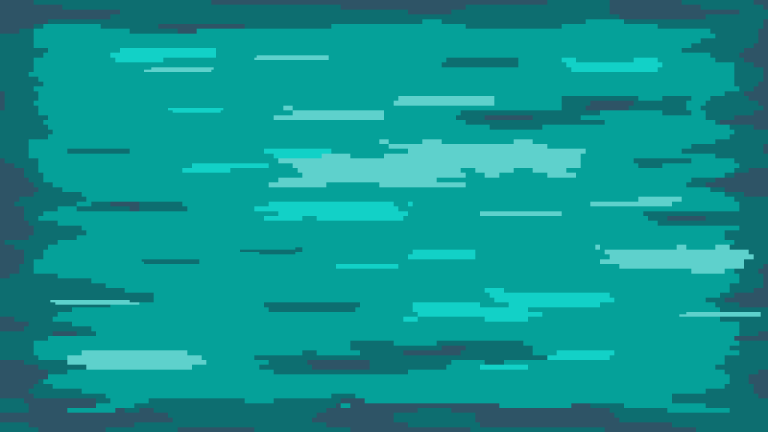
Write a Shadertoy shader that draws this texture.

```glsl
// Blocky teal water: ragged horizontal streaks inside a dark, frayed rim.

const vec3 BASE   = vec3(0.02, 0.63, 0.60);
const vec3 DEEP   = vec3(0.05, 0.43, 0.44);
const vec3 PALE   = vec3(0.37, 0.82, 0.80);
const vec3 SLATE  = vec3(0.18, 0.33, 0.40);
const vec3 BRIGHT = vec3(0.07, 0.82, 0.78);

const float ROWS = 90.0;          // blocks per canvas height
const int STREAKS = 36;           // a third each of deep, bright and pale
const int SUBSAMPLES = 3;         // per axis, smooths block edges
const vec2 SPREAD = vec2(0.7549, 0.5698);
const float SIZE_STEP = 0.618;

// Half sizes in canvas heights, smallest and largest
const vec2 DEEP_MIN = vec2(0.07, 0.006),   DEEP_MAX = vec2(0.25, 0.024);
const vec2 BRIGHT_MIN = vec2(0.06, 0.005), BRIGHT_MAX = vec2(0.19, 0.021);
const vec2 PALE_MIN = vec2(0.09, 0.005),   PALE_MAX = vec2(0.26, 0.043);

float hash(vec2 p) {
    vec3 q = fract(vec3(p.xyx) * 0.1031);
    q += dot(q, q.yzx + 33.33);
    return fract((q.x + q.y) * q.z);
}

float valueNoise(vec2 p) {
    vec2 cell = floor(p);
    vec2 f = fract(p);
    f = f * f * (3.0 - 2.0 * f);
    float low = mix(hash(cell), hash(cell + vec2(1, 0)), f.x);
    float high = mix(hash(cell + vec2(0, 1)), hash(cell + vec2(1, 1)), f.x);
    return mix(low, high, f.y);
}

vec2 snapToBlock(vec2 p, float rows) {
    return (floor(p * rows) + 0.5) / rows;
}

// Dark rim with long fingers at the sides and slate flecks
vec3 rimColor(vec2 p, float aspect) {
    vec2 b = snapToBlock(p, ROWS);
    vec2 side = step(vec2(aspect, 1.0) * 0.5, b);
    vec2 toEdge = min(b, vec2(aspect, 1.0) - b);
    float row = floor(b.y * ROWS);
    float finger = valueNoise(vec2(side.x * 17.0 + 3.5, b.y * 26.0));
    float wide = 0.06 + 0.38 * pow(finger, 4.0)
               + 0.025 * hash(vec2(row, side.x + 5.0));
    float tall = 0.035 + 0.055 * valueNoise(vec2(b.x * 5.0, b.y * 35.0 + 60.0));
    float depth = min(toEdge.x / wide, toEdge.y / tall);
    if (depth > 1.0) return BASE;
    float fleck = valueNoise(vec2(b.x * 6.0 + 40.0, b.y * 32.0 + 9.0));
    return fleck > 0.48 + 0.3 * depth ? SLATE : DEEP;
}

// Paints one streak whose rows end raggedly and whose sides have low steps
void addStreak(inout vec3 color, vec2 p, float aspect, int index) {
    float id = float(index);
    int kind = index % 3;
    float size = fract(id * SIZE_STEP + 0.23);
    float rows = size < 0.2 ? ROWS * 2.0 : ROWS;
    size *= size;

    vec2 halfSize = mix(DEEP_MIN, DEEP_MAX, size);
    vec3 tint = DEEP;
    float inset = 0.12;
    if (kind == 1) {
        halfSize = mix(BRIGHT_MIN, BRIGHT_MAX, size);
        tint = BRIGHT;
        inset = 0.28;
    } else if (kind == 2) {
        halfSize = mix(PALE_MIN, PALE_MAX, size);
        tint = PALE;
        inset = 0.04;
    }

    vec2 place = fract((id + 1.0) * SPREAD + vec2(0.31, 0.12));
    vec2 center = mix(vec2(inset, 0.1), vec2(aspect - inset, 0.9), place);
    vec2 b = snapToBlock(p, rows);
    vec2 d = b - center;
    float row = floor(b.y * rows);
    d.x += d.y * 3.0 * (hash(vec2(id, 71.0)) - 0.5);

    float end = d.x < 0.0 ? 11.0 : 29.0;
    float reach = halfSize.x * (1.08 - 0.35 * hash(vec2(row, id + end)));
    float edge = d.y < 0.0 ? 3.0 : 8.0;
    float bump = valueNoise(vec2(b.x * 14.0, id * 13.0 + edge));
    float thick = max(halfSize.y * (0.65 + 0.7 * bump), 0.52 / rows);

    if (abs(d.x) < reach && abs(d.y) < thick) {
        bool core = kind == 0 && size > 0.3
                 && abs(d.x + 0.03) < reach * 0.35 && abs(d.y) < thick * 0.4;
        color = core ? SLATE : tint;
    }
}

vec3 waterColor(vec2 p, float aspect) {
    vec3 color = rimColor(p, aspect);
    for (int i = 0; i < STREAKS; i++) addStreak(color, p, aspect, i);
    return color;
}

void mainImage(out vec4 fragColor, in vec2 fragCoord) {
    float aspect = iResolution.x / iResolution.y;
    vec3 sum = vec3(0.0);
    for (int y = 0; y < SUBSAMPLES; y++)
    for (int x = 0; x < SUBSAMPLES; x++) {
        vec2 shift = (vec2(x, y) + 0.5) / float(SUBSAMPLES) - 0.5;
        sum += waterColor((fragCoord + shift) / iResolution.y, aspect);
    }
    fragColor = vec4(sum / float(SUBSAMPLES * SUBSAMPLES), 1.0);
}
```
